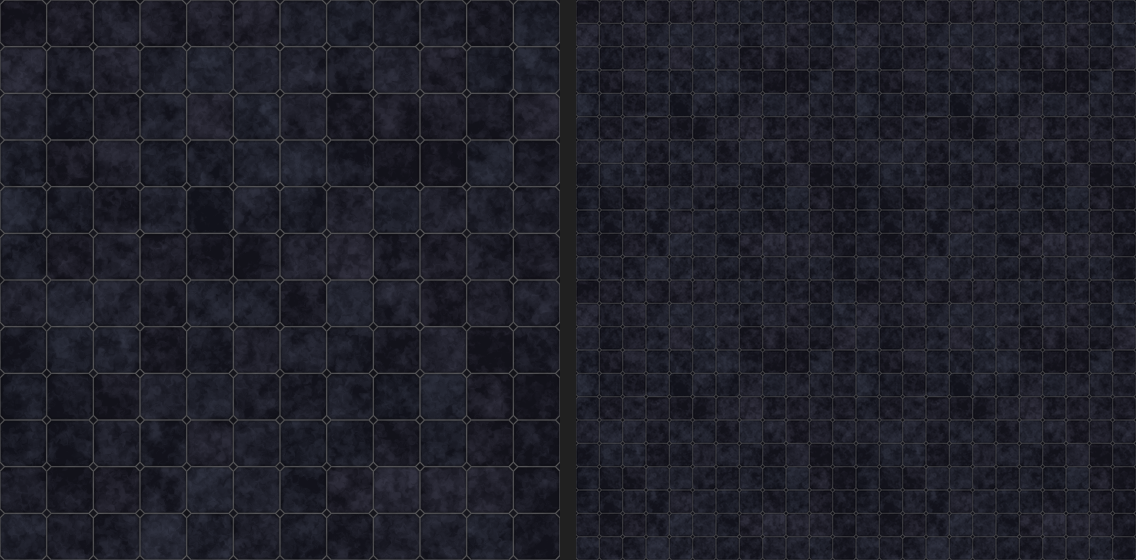
Left: one tile. Right: repeated 2 by 2.
A three.js fragment shader for this texture:

```glsl
varying vec2 vUv;

const float TILES = 12.0;
const float DIAMOND_REACH = 0.098;
const float GROUT_HALF_WIDTH = 0.0130;

const vec3 SLATE_DARK = vec3(0.070, 0.070, 0.104);
const vec3 SLATE_LIGHT = vec3(0.180, 0.184, 0.238);
const vec3 DIAMOND_COLOR = vec3(0.080, 0.080, 0.104);
const vec3 GROUT_COLOR = vec3(0.330, 0.330, 0.338);

float hash(vec2 p) {
  vec3 h = fract(p.xyx * 0.1031);
  h += dot(h, h.yzx + 33.33);
  return fract((h.x + h.y) * h.z);
}

// Value noise that wraps after a whole number of cells
float wrapNoise(vec2 p, float period, float seed) {
  vec2 cell = floor(p);
  vec2 f = fract(p);
  vec2 u = f * f * (3.0 - 2.0 * f);
  vec2 lo = mod(cell, period) + seed;
  vec2 hi = mod(cell + 1.0, period) + seed;
  return mix(mix(hash(lo), hash(vec2(hi.x, lo.y)), u.x),
             mix(hash(vec2(lo.x, hi.y)), hash(hi), u.x), u.y);
}

float wrapFbm(vec2 uv, float frequency, float seed) {
  float sum = 0.0;
  float weight = 0.5;
  for (int i = 0; i < 4; i++) {
    sum += weight * wrapNoise(uv * frequency, frequency, seed);
    frequency *= 2.0;
    seed += 17.0;
    weight *= 0.6;
  }
  return sum / 1.088;
}

// Distances to a grid line (x) and to the diamond border (y, negative inside)
vec2 tileDistances(vec2 p, float reach) {
  vec2 q = 0.5 - abs(fract(p) - 0.5);
  return vec2(min(q.x, q.y), (q.x + q.y - reach) * 0.70711);
}

float lineMask(float d, float halfWidth, float blur) {
  return 1.0 - smoothstep(halfWidth - blur, halfWidth + blur, d);
}

// Ragged edges for the mottling
vec2 warp(vec2 uv, float frequency, float amount) {
  vec2 shift = vec2(wrapNoise(uv * frequency, frequency, 19.0),
                    wrapNoise(uv * frequency, frequency, 83.0));
  return uv + (shift - 0.5) * amount;
}

// Mottled stone with its own tone, tint and pattern in every tile
vec3 slate(vec2 uv, vec2 tile) {
  float tone = hash(tile + 5.0) - 0.5;
  float tint = hash(tile + 29.0) - 0.5;
  float seed = floor(hash(tile + 71.0) * 200.0);
  vec2 ragged = warp(uv, TILES * 14.0, 0.09 / TILES);
  float clouds = wrapFbm(uv, 4.0, 211.0) - 0.5;
  float mottle = wrapFbm(ragged, TILES * 3.0, seed) - 0.5;
  float flakes = smoothstep(0.3, 0.7, wrapFbm(ragged, TILES * 8.0, seed + 90.0)) - 0.5;
  float shade = 0.41 + mottle * 1.35 + flakes * 0.32 + tone * 0.40 + clouds * 0.7;
  vec3 stone = mix(SLATE_DARK, SLATE_LIGHT, clamp(shade, 0.0, 1.3));
  return stone * (1.0 + tint * vec3(-0.06, 0.04, 0.03));
}

void main() {
  vec2 p = vUv * TILES;
  vec2 tile = mod(floor(p), TILES);
  vec2 corner = mod(floor(p + 0.5), TILES);
  float blur = max(0.7 * fwidth(p.x), 0.003);

  vec2 d = tileDistances(p, DIAMOND_REACH);
  float outside = step(0.0, d.y);
  float groutDistance = mix(-d.y, min(d.x, abs(d.y)), outside);

  // Large tiles, darkened along the rim
  float rim = smoothstep(0.0, 0.08, groutDistance);
  vec3 color = slate(vUv, tile) * mix(0.72, 1.0, rim);

  // Small corner diamonds
  vec3 diamond = DIAMOND_COLOR * (0.85 + 0.3 * hash(corner + 131.0));
  color = mix(diamond, color, smoothstep(-blur, blur, d.y));

  // Thin, slightly worn grout
  float wear = wrapFbm(vUv, TILES * 4.0, 307.0);
  vec3 grout = GROUT_COLOR * (0.85 + 0.3 * wear);
  color = mix(color, grout, lineMask(groutDistance, GROUT_HALF_WIDTH, blur));

  gl_FragColor = vec4(color, 1.0);
}
```
